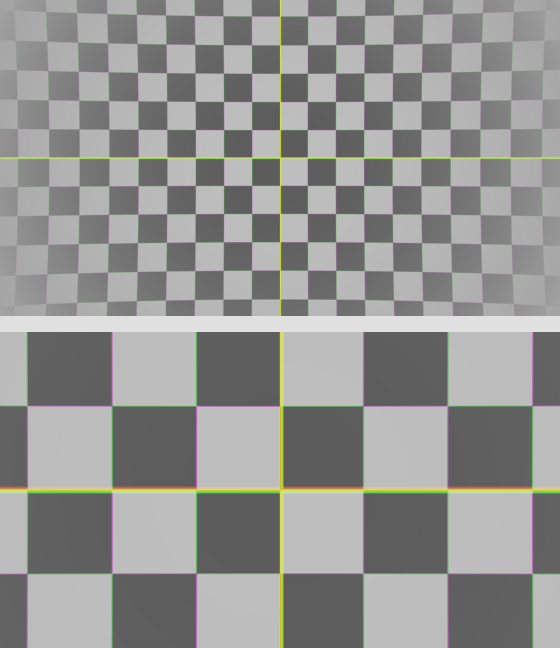
Top: the whole. Bottom: its middle third, enlarged.
Give the GLSL for this pattern, as a WebGL 1 fragment shader.

```glsl
precision highp float;
// A lens-test checkerboard: twenty cells across the width, bent outward by
// radial distortion, with thin green and magenta fringes on the cell edges,
// a yellow cross through the centre and a grey haze towards the border.

uniform vec2 u_resolution;

const float CELLS_PER_HALF = 10.0;            // cells from centre to side
const float DISTORTION = 0.0442;              // radial bend strength
const vec2 FRINGE = vec2(0.0013, 0.0009);     // green edge offset
const float DARK = 0.36;
const float LIGHT = 0.745;
const float HAZE = 0.64;

// Pulls a point towards the centre, more so the further out it lies.
vec2 undistort(vec2 p) {
  return p * (1.0 - DISTORTION * dot(p, p));
}

// Square wave of +1 and -1 per unit, with edges softened over 'blur'.
vec2 squareWave(vec2 q, float blur) {
  vec2 edgeDistance = 0.5 - abs(fract(q) - 0.5);
  vec2 side = 1.0 - 2.0 * mod(floor(q), 2.0);
  return side * clamp(edgeDistance / blur, 0.0, 1.0);
}

// Checker coverage: 0 in dark cells, 1 in light ones.
float checker(vec2 p, float pixel) {
  vec2 wave = squareWave(undistort(p) * CELLS_PER_HALF,
                         0.6 * pixel * CELLS_PER_HALF);
  return 0.5 - 0.5 * wave.x * wave.y;
}

// Antialiased strip around a centre coordinate.
float strip(float x, float centre, float halfWidth, float pixel) {
  return clamp((halfWidth - abs(x - centre)) / pixel + 0.5, 0.0, 1.0);
}

// Cross with separated red and green strokes; their overlap dims blue.
vec3 addCross(vec3 colour, vec2 p, float pixel) {
  float red = max(strip(p.x, 0.0012, 0.0020, pixel),
                  strip(p.y, 0.0012, 0.0028, pixel));
  float green = max(strip(p.x, 0.0022, 0.0020, pixel),
                    strip(p.y, -0.0012, 0.0028, pixel));
  colour.r = mix(colour.r, 0.88, red * 0.8);
  colour.g = mix(colour.g, 0.90, green * 0.85);
  colour.b *= 1.0 - 0.6 * min(red, green);
  return colour;
}

void main() {
  // Centred coordinates, with the half width as the unit.
  vec2 p = (2.0 * gl_FragCoord.xy - u_resolution) / u_resolution.x;
  float pixel = 2.0 / u_resolution.x;

  // Green is sampled slightly further out than red and blue.
  float redBlue = checker(p, pixel);
  float green = checker(p + sign(p) * FRINGE, pixel);
  vec3 colour = mix(vec3(DARK), vec3(LIGHT), vec3(redBlue, green, redBlue));

  // Haze that grows with the squared distance from the centre.
  colour = mix(colour, vec3(HAZE), min(0.77 * dot(p, p), 1.0));

  gl_FragColor = vec4(addCross(colour, p, pixel), 1.0);
}
```
